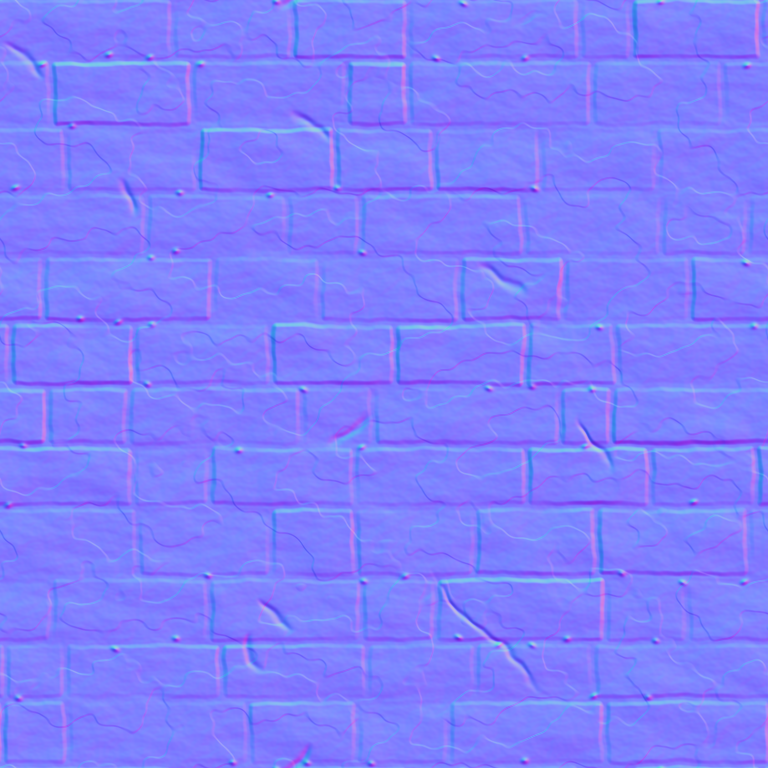
Reproduce this texture map procedurally as a Shadertoy shader.

```glsl
float hash(vec2 p) {
    vec3 q = fract(p.xyx * vec3(0.1031, 0.1030, 0.0973));
    q += dot(q, q.yzx + 33.33);
    return fract((q.x + q.y) * q.z);
}

// Gradient noise that tiles over the unit square
float corner(vec2 cell, vec2 f, vec2 freq) {
    float a = 6.2832 * hash(mod(cell, freq) + freq.yx);
    return dot(vec2(cos(a), sin(a)), f);
}

float noise(vec2 p, vec2 freq) {
    p *= freq;
    vec2 i = floor(p), f = p - i;
    vec2 u = f * f * f * (f * (f * 6.0 - 15.0) + 10.0);
    vec2 e = vec2(1, 0);
    return mix(mix(corner(i, f, freq), corner(i + e, f - e, freq), u.x),
               mix(corner(i + e.yx, f - e.yx, freq), corner(i + 1.0, f - 1.0, freq), u.x), u.y);
}

// Unevenly spaced borders, and the index of the span holding x
float border(float i, float seed, float spread, float count) {
    return i + spread * (hash(vec2(mod(i, count), seed)) - 0.5);
}

float span(float x, float seed, float spread, float count) {
    float i = floor(x);
    return i + step(border(i + 1.0, seed, spread, count), x)
             - 1.0 + step(border(i, seed, spread, count), x);
}

// Twelve courses of six bricks, each with its own relief and tilt
float bricks(vec2 p) {
    vec2 grid = vec2(6, 12);
    p += 0.004 * vec2(noise(p, vec2(17)), noise(p, vec2(13)));
    p += 0.002 * vec2(noise(p, vec2(53)), noise(p, vec2(47)));
    vec2 q = p * grid;
    float row = span(q.y, 91.0, 0.16, 12.0);
    float seed = mod(row, 12.0) + 5.0;
    q.x += 3.0 * hash(vec2(seed, 17.0));
    float col = span(q.x, seed, 0.64, 6.0);
    vec2 lo = vec2(border(col, seed, 0.64, 6.0), border(row, 91.0, 0.16, 12.0));
    vec2 hi = vec2(border(col + 1.0, seed, 0.64, 6.0), border(row + 1.0, 91.0, 0.16, 12.0));
    vec2 halfSize = 0.5 * (hi - lo) / grid;
    vec2 local = (q - 0.5 * (lo + hi)) / grid;

    vec2 d = abs(local) - halfSize + 0.008;
    float dist = length(max(d, 0.0)) + min(max(d.x, d.y), 0.0) - 0.008;
    float face = 1.0 - smoothstep(-0.008, -0.001, dist);

    vec2 id = vec2(mod(col, 6.0) + 31.0, seed);
    float relief = mix(0.0002, 0.0027, pow(hash(id), 1.6));
    relief *= 0.85 + 0.9 * noise(p, vec2(15));
    float bulge = 0.0008 * (1.0 - pow(local.y / halfSize.y, 2.0));
    float tilt = dot(local, vec2(0.008, 0.04) * (vec2(hash(id + 40.0), hash(id + 70.0)) - 0.5));
    return face * (relief + bulge + tilt);
}

// Diagonal grooves, led by one long crack
float cracks(vec2 p) {
    float depth = 0.0;
    float bend = 0.022 * noise(p, vec2(14)) + 0.005 * noise(p, vec2(45));
    for (int i = 0; i < 10; i++) {
        float k = float(i) * 7.0 + 3.0;
        vec2 centre = vec2(hash(vec2(k, 2.0)), hash(vec2(k, 5.0)));
        float angle = mix(-1.4, -0.5, hash(vec2(k, 8.0)));
        float reach = mix(0.025, 0.05, hash(vec2(k, 11.0)));
        float width = mix(0.003, 0.007, hash(vec2(k, 14.0)));
        if (i == 0) {
            centre = vec2(0.635, 0.173);
            angle = -0.8;
            reach = 0.12;
            width = 0.0035;
        } else if (i > 7) {
            angle = 0.8;
        }
        vec2 q = p - centre;
        q -= round(q);
        vec2 dir = vec2(cos(angle), sin(angle));
        float along = dot(q, dir);
        float across = (dot(q, vec2(-dir.y, dir.x)) + bend) / width;
        float taper = 1.0 - smoothstep(0.4 * reach, reach, abs(along));
        depth += 0.0028 * taper * exp(-across * across);
    }
    return depth;
}

// Small lumps of mortar strewn along the courses
float crumbs(vec2 p) {
    vec2 q = p * vec2(24, 12) + vec2(0, 0.5);
    vec2 cell = floor(q);
    vec2 id = mod(cell, vec2(24, 12)) + 60.0;
    vec2 centre = vec2(cell.x + mix(0.25, 0.75, hash(id + 9.0)),
                       border(cell.y, 91.0, 0.16, 12.0) + 0.5 + 0.2 * (hash(id + 21.0) - 0.5));
    vec2 d = (q - centre) / vec2(24, 12);
    d = vec2(d.x + d.y * (hash(id + 35.0) - 0.5), d.y) / vec2(0.0042, 0.0032);
    return step(hash(id), 0.2) * 0.0028 * exp(-dot(d, d));
}

float height(vec2 p) {
    float h = bricks(p) - cracks(p) + crumbs(p);
    // Rough stone: broad swells, grain and thin ledges
    h += 0.0022 * noise(p, vec2(9, 19));
    h += 0.0010 * noise(p, vec2(23, 41));
    h += 0.0004 * noise(p, vec2(61, 97));
    h += 0.00013 * noise(p, vec2(151, 193));
    float ledge = noise(p, vec2(11, 16)) + 0.3 * noise(p, vec2(37, 43));
    return h + 0.0006 * smoothstep(-0.03, 0.03, ledge);
}

void mainImage(out vec4 fragColor, in vec2 fragCoord) {
    vec2 p = fragCoord / iResolution.xy;
    vec2 e = vec2(0.0012, 0);
    vec2 slope = vec2(height(p + e) - height(p - e),
                      height(p + e.yx) - height(p - e.yx)) / (2.0 * e.x);
    vec3 normal = normalize(vec3(-slope, 1.0));
    fragColor = vec4(0.5 + 0.5 * normal, 1.0);
}
```
